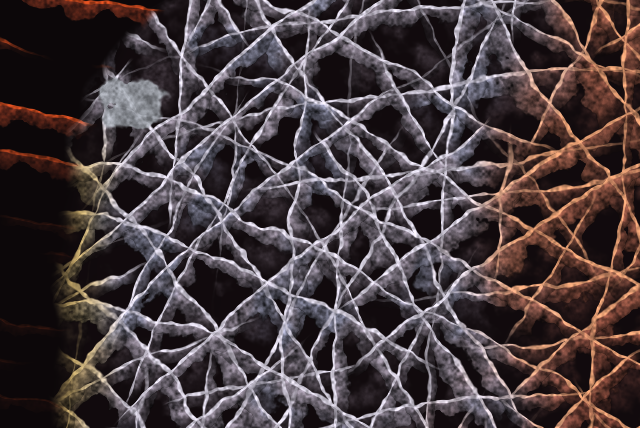
Reproduce this texture procedurally as a Shadertoy shader.

```glsl
// Cave boxwork: thin pale mineral fins crossing over dark pockets, with rust-coloured flanks.

#define SPACING 0.150   // mean gap between fins of one family
#define RIDGE   0.0042  // half width of a fin crest
#define DEPTH   0.066   // how far a fin face reaches below its crest
#define WARP    0.050   // large wander of the fins
#define BEND    0.38    // downward sweep on the left side
#define GRIT    1.15    // strength of the mineral grain
#define POCKET  vec3(0.065, 0.040, 0.050)
#define STONE   vec3(0.69, 0.645, 0.715)
#define CREST   vec3(0.87, 0.85, 0.91)
#define COPPER  vec3(0.92, 0.61, 0.41)
#define RUST    vec3(0.62, 0.23, 0.12)
#define OCHRE   vec3(0.62, 0.50, 0.20)

float hash(vec2 p) {
    return fract(sin(dot(p, vec2(127.1, 311.7))) * 43758.5453);
}

float noise(vec2 p) {
    vec2 i = floor(p), f = fract(p);
    f = f * f * (3.0 - 2.0 * f);
    return mix(mix(hash(i), hash(i + vec2(1, 0)), f.x),
               mix(hash(i + vec2(0, 1)), hash(i + vec2(1, 1)), f.x), f.y);
}

float fbm(vec2 p) {
    float sum = 0.0, amp = 0.5;
    for (int i = 0; i < 4; i++) {
        sum += amp * noise(p);
        p = mat2(1.6, 1.2, -1.2, 1.6) * p + 7.3;
        amp *= 0.5;
    }
    return sum / 0.9375;
}

// One family of roughly parallel fins: crest, face cover, face light, shadow
vec4 finFamily(vec2 p, float angle, float gap, float seed, float px) {
    vec2 dir = vec2(cos(angle), sin(angle));
    vec2 q = vec2(dot(p, dir), dot(p, vec2(-dir.y, dir.x)));
    q.y += WARP * (noise(q * 3.0 + seed) - 0.5)
         + 0.022 * (noise(q * 11.0 + seed) - 0.5)
         + 0.008 * (noise(q * 42.0 + seed) - 0.5);
    float row = floor(q.y / gap);
    float ragged = fbm(p * 24.0 + seed);
    float crust = noise(p * 75.0 + seed);
    vec4 fin = vec4(0.0);
    for (int k = -1; k <= 1; k++) {
        float id = row + float(k);
        float y = q.y - gap * (id + 0.5 + 0.7 * (hash(vec2(id, seed)) - 0.5));
        float along = noise(vec2(q.x * 3.2 + id * 5.7, id * 3.1 + seed));
        float present = smoothstep(0.24, 0.40, along);
        float width = RIDGE * (0.35 + 0.9 * crust) * (0.55 + 0.8 * along);
        float crest = present * (1.0 - smoothstep(width - px, width + px, abs(y)));
        float reach = DEPTH * (0.10 + 1.45 * ragged * along);
        float t = -y / reach;
        float face = present * smoothstep(-px, px, -y) * (1.0 - smoothstep(0.82, 1.0, t));
        float shadow = present * smoothstep(0.0, px, y) * (1.0 - smoothstep(0.0, DEPTH * 0.7, y));
        fin.x = max(fin.x, crest);
        fin.z = max(fin.z, face * (1.0 - 0.55 * clamp(t, 0.0, 1.0)));
        fin.y = max(fin.y, face);
        fin.w = max(fin.w, shadow);
    }
    return fin;
}

void mainImage(out vec4 fragColor, in vec2 fragCoord) {
    vec2 p = fragCoord / iResolution.y;
    p.x *= 1.5 * iResolution.y / iResolution.x;
    float px = 0.8 / iResolution.y;

    // Regions: grey body, warm right flank, ochre rim on the left
    float patchy = fbm(p * 5.0 + 3.0);
    float rim = p.x - 0.14 - 0.28 * pow(p.y, 6.0) + 0.10 * (patchy - 0.5);
    float body = smoothstep(-0.03, 0.03, rim);
    float warm = smoothstep(1.10, 1.36, p.x + 0.16 * (0.5 - p.y) + 0.35 * (patchy - 0.5));
    float ochre = (1.0 - smoothstep(0.0, 0.14, rim)) * (1.0 - smoothstep(0.55, 0.75, p.y));
    float cool = smoothstep(0.52, 0.72, fbm(p * 8.0 + 31.0));

    vec3 stone = mix(STONE, vec3(0.62, 0.68, 0.83), 0.5 * cool);
    stone = mix(stone, mix(RUST, COPPER, 0.45 * patchy), warm * 0.75);
    stone = mix(stone, OCHRE, ochre * 0.7);
    vec3 crestColor = mix(mix(CREST, COPPER, warm * 0.9), OCHRE * 1.25, ochre * 0.75);

    // Grain and crumbs of the mineral surface
    float grain = fbm(p * 62.0);
    float speck = noise(p * 150.0);
    float grit = 0.80 + GRIT * (grain - 0.5) + 0.5 * GRIT * (speck - 0.5);

    // Grey body: families of fins laid over each other from back to front
    float angles[6] = float[6](0.12, 1.05, -1.0, 1.48, -0.5, 0.62);
    vec2 bent = p;
    bent.y += BEND * pow(max(0.75 - p.x, 0.0), 2.0);
    vec3 color = POCKET + 0.22 * stone * smoothstep(0.48, 0.70, fbm(p * 13.0)) * grit;
    float crest = 0.0;
    for (int i = 0; i < 6; i++) {
        float seed = 11.0 + 17.0 * float(i);
        float gap = SPACING * (0.85 + 0.4 * hash(vec2(seed, 2.0)));
        vec4 fin = finFamily(bent, angles[i], gap, seed, px);
        color = mix(color, POCKET, 0.62 * fin.w);
        color = mix(color, stone * fin.z * grit, 0.88 * fin.y);
        crest = max(crest * (1.0 - 0.3 * fin.y), fin.x);
    }
    color = mix(color, crestColor * (0.72 + 0.5 * speck), crest * 0.95);

    // Pale crust near the upper left, pierced by small holes
    float crustShape = length((p - vec2(0.31, 0.76)) * vec2(1.0, 1.25)) + 0.09 * (fbm(p * 16.0) - 0.5);
    float crust = 1.0 - smoothstep(0.080, 0.092, crustShape);
    crust *= smoothstep(0.27, 0.32, fbm(p * 20.0 + 9.0));
    color = mix(color, vec3(0.62, 0.64, 0.67) * (0.55 + 0.55 * grit), crust * 0.85);

    // Dark left side with broad folded rust sheets
    vec4 fold = finFamily(p, -0.18, 0.12, 91.0, px);
    float glow = 0.12 + 0.88 * smoothstep(0.48, 0.75, p.y);
    vec3 side = POCKET * 0.7 + RUST * fold.z * fold.y * glow * grit * 0.75;
    side = mix(side, vec3(0.80, 0.29, 0.12) * (0.6 + 0.6 * speck), fold.x * glow);
    color = mix(side, color, max(body, crust));

    fragColor = vec4(clamp(color, 0.0, 1.0), 1.0);
}
```
